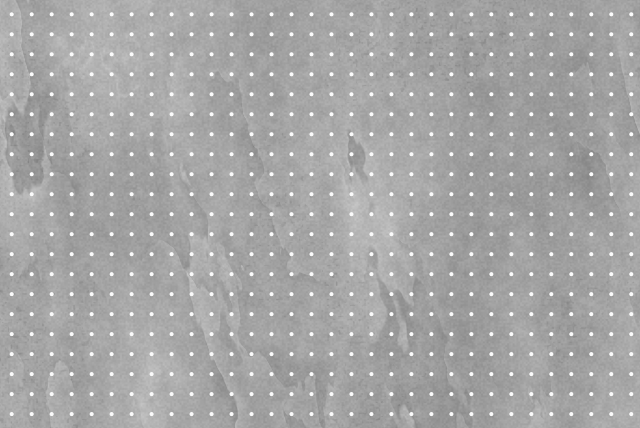
This pattern is drawn by a WebGL 2 fragment shader. Its source:

```glsl
#version 300 es
precision highp float;

uniform vec2 u_resolution;
out vec4 fragColor;

// Lengths are fractions of the canvas height
const vec2 DOT_COUNT = vec2(32.0, 21.0);
const vec2 FIRST_DOT = vec2(0.0273, 0.0325);
const float DOT_PITCH = 0.0467;
const float DOT_RADIUS = 0.0047;
const vec3 DOT_COLOR = vec3(0.985);
const vec3 PAPER_COLOR = vec3(0.648);

const float CLOUD_AMOUNT = 0.13;
const float STREAK_AMOUNT = 0.12;
const float FOLD_AMOUNT = 0.075;
const float CREASE_AMOUNT = 0.055;
const float MOTTLE_AMOUNT = 0.07;
const float GRAIN_AMOUNT = 0.055;
const float SPECK_AMOUNT = 0.05;

float hash(vec2 p) {
    uvec2 q = uvec2(ivec2(p) + 32768) * uvec2(1597u, 3812u);
    uint n = (q.x ^ (q.y * 2053u)) * 74761u;
    n = (n ^ (n >> 15)) * 73939u;
    n ^= n >> 13;
    n *= 52711u;
    return float((n ^ (n >> 16)) & 65535u) / 65535.0;
}

float noise(vec2 p) {
    vec2 cell = floor(p);
    vec2 f = fract(p);
    f = f * f * (3.0 - 2.0 * f);
    float low = mix(hash(cell), hash(cell + vec2(1, 0)), f.x);
    float high = mix(hash(cell + vec2(0, 1)), hash(cell + vec2(1, 1)), f.x);
    return mix(low, high, f.y);
}

// Layered noise centred on zero
float fbm(vec2 p) {
    float sum = 0.0;
    float weight = 0.5;
    for (int i = 0; i < 5; i++) {
        sum += weight * (noise(p) - 0.5);
        p = mat2(0.96, 0.28, -0.28, 0.96) * p * 2.03 + 17.3;
        weight *= 0.5;
    }
    return sum;
}

// Dark on one side of a contour, light on the other, fading away from it
float foldShade(vec2 p) {
    float level = fbm(p);
    float edge = smoothstep(-0.012, 0.012, level) * 2.0 - 1.0;
    float patches = smoothstep(0.0, 0.22, fbm(p * 0.8 + 41.0));
    return edge * exp(-abs(level) * 14.0) * patches;
}

// Thin bright broken line along a contour
float creaseLine(vec2 p) {
    float line = exp(-abs(fbm(p)) * 90.0);
    return line * smoothstep(0.02, 0.2, fbm(p * 1.3 + 73.0));
}

float paperShade(vec2 p) {
    vec2 warp = vec2(fbm(p * 5.0 + 3.0), fbm(p * 5.0 + 29.0));
    vec2 q = p + 0.09 * warp;

    // Broad clouds and upright streaks
    float shade = CLOUD_AMOUNT * fbm(q * vec2(3.2, 2.0) + 11.0);
    shade += STREAK_AMOUNT * fbm(q * vec2(9.0, 2.2) + 57.0);

    // Crumpled folds and creases
    vec2 leaning = vec2(q.x + 0.22 * q.y, q.y);
    shade += FOLD_AMOUNT * foldShade(leaning * vec2(6.5, 1.9) + 5.0);
    shade += 0.6 * FOLD_AMOUNT * foldShade(leaning * vec2(10.0, 4.0) + 91.0);
    shade += CREASE_AMOUNT * creaseLine(q * vec2(5.0, 3.5) + 23.0);

    // Mottling, fibre grain and clustered dark specks
    shade += MOTTLE_AMOUNT * fbm(p * 34.0 + 7.0);
    shade += GRAIN_AMOUNT * (noise(p * 230.0) - 0.5);
    float speck = smoothstep(0.72, 0.95, noise(p * 150.0 + 13.0));
    shade -= SPECK_AMOUNT * speck * smoothstep(-0.05, 0.2, fbm(p * 6.0 + 37.0));
    return shade;
}

float dotMask(vec2 p, float pixel) {
    vec2 index = round((p - FIRST_DOT) / DOT_PITCH);
    index = clamp(index, vec2(0.0), DOT_COUNT - 1.0);
    float d = length(p - FIRST_DOT - index * DOT_PITCH) - DOT_RADIUS;
    return 1.0 - smoothstep(-0.6 * pixel, 0.6 * pixel, d);
}

void main() {
    vec2 p = gl_FragCoord.xy / u_resolution.y;
    vec3 paper = PAPER_COLOR + paperShade(p);
    vec3 color = mix(paper, DOT_COLOR, dotMask(p, 1.0 / u_resolution.y));
    fragColor = vec4(color, 1.0);
}
```
